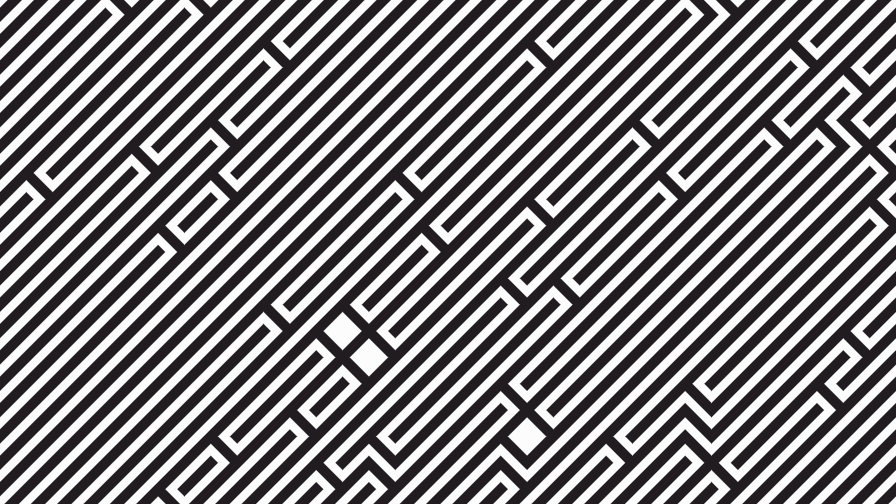
Write a WebGL 2 fragment shader that draws this pattern.

```glsl
#version 300 es
precision highp float;

uniform vec2 u_resolution;
out vec4 fragColor;

const float COLUMNS = 34.0;        // tiles across the canvas
const float HALF_WIDTH = 0.193;    // half the bar width, in tiles
const float FLIP_CHANCE = 0.09;    // share of tiles leaning the other way
const float EDGE_PIXELS = 0.7;     // softness of the edges
const uint SEED = 17u;
const vec3 INK = vec3(0.13, 0.11, 0.12);
const vec3 PAPER = vec3(0.99);

const float HALF_DIAGONAL = 0.70710678;

// Integer hash of a tile, from 0 to 1
float hashTile(ivec2 tile) {
    uvec2 v = uvec2(tile + 4096);
    uint h = v.x * 1664525u + v.y * 22695477u + SEED * 7919u;
    h = (h ^ (h >> 16)) * 73244475u;
    h = (h ^ (h >> 15)) * 73244475u;
    h ^= h >> 16;
    return float(h & 65535u) / 65536.0;
}

// Distance to the square-capped diagonal bar of one tile
float barDistance(vec2 p, vec2 tile) {
    vec2 q = p - tile - 0.5;
    vec2 alongAcross = abs(vec2(q.x + q.y, q.y - q.x)) * HALF_DIAGONAL;
    if (hashTile(ivec2(tile)) < FLIP_CHANCE) alongAcross = alongAcross.yx;
    return max(alongAcross.x - HALF_DIAGONAL, alongAcross.y) - HALF_WIDTH;
}

// Union of the bars in the surrounding tiles, as caps cross tile borders
float mazeDistance(vec2 p) {
    vec2 home = floor(p);
    float d = 1e3;
    for (int y = -1; y <= 1; y++) {
        for (int x = -1; x <= 1; x++) {
            d = min(d, barDistance(p, home + vec2(x, y)));
        }
    }
    return d;
}

void main() {
    // Tile units, with the grid centred on the canvas
    float tilesPerPixel = COLUMNS / u_resolution.x;
    vec2 p = (gl_FragCoord.xy - 0.5 * u_resolution) * tilesPerPixel;

    float edge = EDGE_PIXELS * tilesPerPixel;
    float paper = smoothstep(-edge, edge, mazeDistance(p));
    fragColor = vec4(mix(INK, PAPER, paper), 1.0);
}
```
